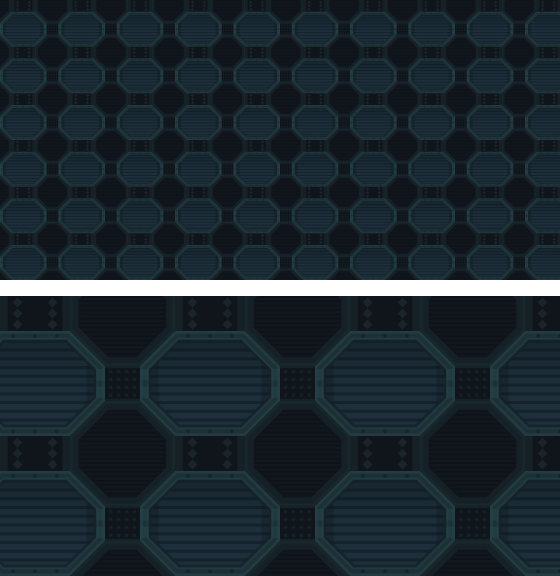
Top: the whole. Bottom: its middle third, enlarged.
This pattern is drawn by a WebGL 2 fragment shader. Its source:

```glsl
#version 300 es
precision highp float;

uniform vec2 u_resolution;
out vec4 fragColor;

// Layout, in tile units
const float ROWS = 6.0;
const vec2 TILE = vec2(80.0, 64.0);
const vec2 PANEL_CENTER = vec2(32.0, 40.0);
const vec2 PANEL_HALF = vec2(32.0, 24.0);
const vec2 VENT_HALF = vec2(24.0);
const float PANEL_DIAGONAL = 40.0;
const float VENT_DIAGONAL = 32.0;
const float RIM_WIDTH = 4.0;
const float PANEL_PITCH = 4.0;
const float VENT_PITCH = 2.0;
const float DOT_PITCH = 3.6;
const float DIAMOND_PITCH = 5.0;

// Colours
const vec3 GAP = vec3(0.062, 0.082, 0.110);
const vec3 VENT = vec3(0.070, 0.090, 0.120);
const vec3 VENT_LINE = vec3(0.052, 0.070, 0.095);
const vec3 FRAME = vec3(0.083, 0.130, 0.150);
const vec3 FRAME_EDGE = vec3(0.095, 0.152, 0.170);
const vec3 PANEL = vec3(0.108, 0.182, 0.228);
const vec3 PANEL_LINE = vec3(0.082, 0.132, 0.165);
const vec3 RIM = vec3(0.108, 0.188, 0.212);
const vec3 RIM_LIGHT = vec3(0.145, 0.262, 0.280);
const vec3 STUD = vec3(0.115, 0.155, 0.185);

float pixelSize;

float fill(float d) {
    return clamp(0.5 - d / pixelSize, 0.0, 1.0);
}

// Line of the given width centred at a depth inside a shape
float inset(float d, float depth, float width) {
    return fill(abs(d + depth) - 0.5 * width);
}

float octagon(vec2 p, vec2 halfSize, float diagonal) {
    p = abs(p);
    vec2 side = p - halfSize;
    return max(max(side.x, side.y), (p.x + p.y - diagonal) * 0.70711);
}

float box(vec2 p, vec2 halfSize) {
    vec2 side = abs(p) - halfSize;
    return max(side.x, side.y);
}

// Box-filtered stripes: exact coverage over one pixel
float stripeArea(float x, float pitch, float width) {
    return floor(x / pitch) * width + min(mod(x, pitch), width);
}

float stripes(float x, float pitch, float width) {
    float h = 0.5 * pixelSize;
    return (stripeArea(x + h, pitch, width) - stripeArea(x - h, pitch, width)) / pixelSize;
}

vec2 around(vec2 p, vec2 center) {
    return mod(p - center + 0.5 * TILE, TILE) - 0.5 * TILE;
}

// Offset from the nearest of 2n + 1 evenly spaced points
float spaced(float x, float pitch, float n) {
    return x - pitch * clamp(round(x / pitch), -n, n);
}

// Slots between panels: dotted grille and pair of diamond columns
vec3 drawSlots(vec2 grille, vec2 slot) {
    vec3 color = GAP;
    vec2 dots = vec2(spaced(abs(grille.x) - 0.5 * DOT_PITCH, DOT_PITCH, 1.0),
                     spaced(abs(grille.y) - 0.5 * DOT_PITCH, DOT_PITCH, 1.0));
    color = mix(color, FRAME, fill(length(dots) - 0.8) * fill(box(grille, vec2(8.0))));
    color = mix(color, FRAME, fill(box(grille, vec2(8.0))) * fill(7.0 - abs(grille.y)));

    float inSlot = fill(box(slot, vec2(16.0, 8.0)));
    color = mix(color, FRAME, inSlot * fill(12.5 - abs(slot.x)));
    vec2 q = abs(vec2(abs(slot.x) - 8.0, spaced(slot.y, DIAMOND_PITCH, 1.0)));
    return mix(color, STUD, 0.8 * inSlot * fill((q.x + q.y - 2.2) * 0.70711));
}

vec3 drawVent(vec3 color, vec2 p) {
    float d = octagon(p, VENT_HALF, VENT_DIAGONAL);
    vec3 inner = mix(VENT, VENT_LINE, stripes(p.y, VENT_PITCH, 0.8));
    vec3 vent = mix(FRAME, inner, fill(d + RIM_WIDTH));
    vent = mix(vent, FRAME_EDGE, inset(d, 0.6, 1.2));
    vent = mix(vent, GAP, 0.6 * inset(d, RIM_WIDTH + 0.5, 1.0));
    return mix(color, vent, fill(d));
}

vec3 drawPanel(vec3 color, vec2 p) {
    float d = octagon(p, PANEL_HALF, PANEL_DIAGONAL);
    // Ribbed face, shaded at the sides and top
    vec3 face = mix(PANEL, PANEL_LINE, stripes(p.y, PANEL_PITCH, 1.4));
    face *= 1.0 - 0.16 * fill(23.5 - abs(p.x));
    face *= mix(0.86, 1.02, smoothstep(-20.0, 4.0, p.y));
    // Bevelled rim
    vec3 panel = mix(RIM, face, fill(d + RIM_WIDTH));
    panel = mix(panel, RIM_LIGHT, 0.65 * inset(d, 0.6, 1.2));
    panel = mix(panel, RIM_LIGHT, 0.5 * inset(d, RIM_WIDTH - 0.5, 1.0));
    panel = mix(panel, PANEL_LINE, 0.8 * inset(d, RIM_WIDTH + 0.6, 1.2));
    // Bolts on the flat edges, clamps on the sides
    vec2 bolt = vec2(spaced(p.x, 10.0, 1.0), abs(p.y) - PANEL_HALF.y + 2.2);
    panel = mix(panel, PANEL_LINE, 0.8 * fill(length(bolt) - 0.9));
    vec2 clampMark = vec2(abs(p.x) - PANEL_HALF.x + 2.0, abs(p.y) - 4.0);
    panel = mix(panel, RIM_LIGHT, 0.6 * fill(box(clampMark, vec2(2.0, 2.6))));
    return mix(color, panel, fill(d));
}

void main() {
    float scale = ROWS * TILE.y / u_resolution.y;
    pixelSize = scale;
    vec2 p = vec2(gl_FragCoord.x, u_resolution.y - gl_FragCoord.y) * scale;
    vec2 halfX = vec2(0.5 * TILE.x, 0.0);
    vec2 halfY = vec2(0.0, 0.5 * TILE.y);

    vec3 color = drawSlots(around(p, PANEL_CENTER + halfX), around(p, PANEL_CENTER + halfY));
    color = drawVent(color, around(p, PANEL_CENTER + halfX + halfY));
    color = drawPanel(color, around(p, PANEL_CENTER));
    fragColor = vec4(color, 1.0);
}
```
